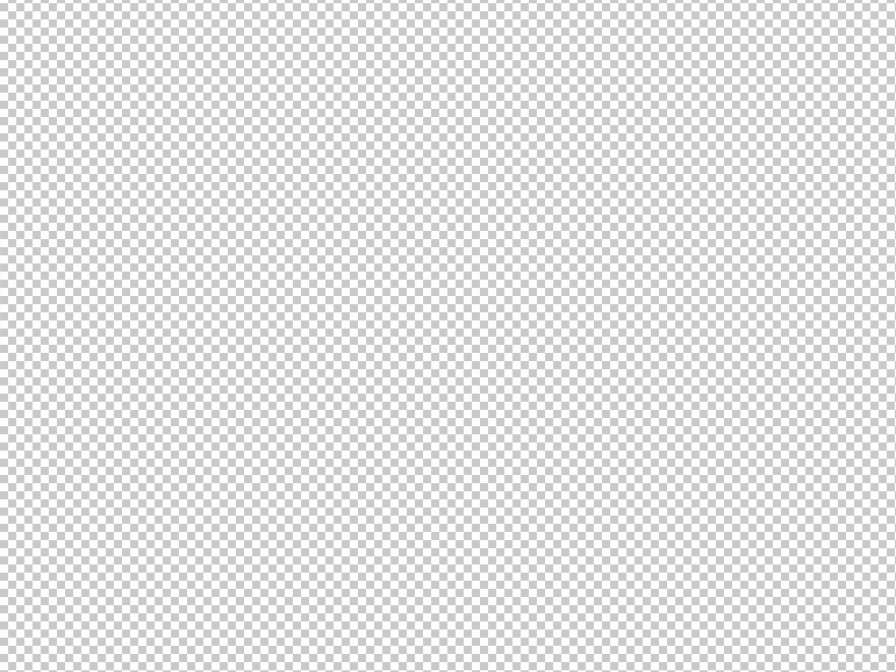
Reproduce this pattern procedurally as a WebGL 1 fragment shader.

```glsl
precision highp float;
// A fine two-tone checkerboard of small light grey and near-white squares.
// Each axis is a square wave of +1 and -1 with softened steps; their product
// gives the checker, with every edge smoothed over about one pixel.

uniform vec2 u_resolution;

const float CELLS_ACROSS = 110.14;          // squares over the canvas width
const vec2 GRID_OFFSET = vec2(0.0, 0.387);  // grid start from top left, in cells
const float EDGE_SOFTNESS = 1.1;            // width of an edge, in pixels
const vec3 GREY = vec3(0.79);
const vec3 WHITE = vec3(0.995);

// Square wave that flips sign at each whole number, with linear ramps.
vec2 softSquareWave(vec2 p, float edgeWidth) {
  vec2 side = 1.0 - 2.0 * mod(floor(p), 2.0);
  vec2 edgeDistance = 0.5 - abs(fract(p) - 0.5);
  return side * clamp(edgeDistance / (0.5 * edgeWidth), 0.0, 1.0);
}

void main() {
  // Cell coordinates, measured down from the top left corner
  float cellsPerPixel = CELLS_ACROSS / u_resolution.x;
  vec2 fromTopLeft = vec2(gl_FragCoord.x, u_resolution.y - gl_FragCoord.y);
  vec2 cell = fromTopLeft * cellsPerPixel - GRID_OFFSET;

  // Equal signs on both axes make a grey square
  vec2 wave = softSquareWave(cell, EDGE_SOFTNESS * cellsPerPixel);
  float greyAmount = 0.5 + 0.5 * wave.x * wave.y;
  gl_FragColor = vec4(mix(WHITE, GREY, greyAmount), 1.0);
}
```
